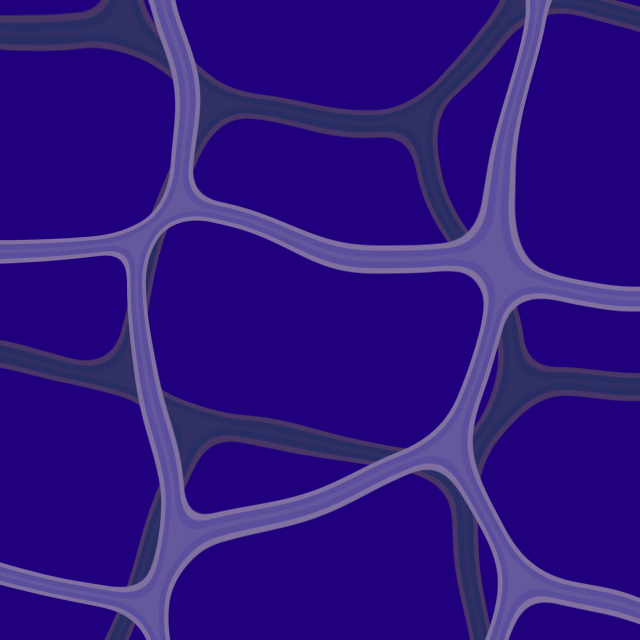
A WebGL 1 fragment shader for this pattern:

```glsl
precision highp float;

uniform vec2 u_resolution;

const vec3 GROUND = vec3(0.127, 0.0, 0.488);
const vec3 FRONT_CORE = vec3(0.355, 0.305, 0.61);
const vec3 FRONT_RIM = vec3(0.50, 0.445, 0.63);
const vec3 BACK_CORE = vec3(0.155, 0.18, 0.39);
const vec3 BACK_RIM = vec3(0.28, 0.21, 0.40);

const float CELLS = 2.0;         // cells across the canvas
const float HALF_WIDTH = 0.042;  // band sizes in cell units
const float CORE_HALF = 0.026;
const float STRIPE_HALF = 0.007;

vec2 hash2(vec2 p, float seed) {
  vec2 q = vec2(dot(p, vec2(127.1, 311.7)), dot(p, vec2(269.5, 183.3)));
  return fract(sin(q + seed) * 43758.5);
}

float gradientDot(vec2 corner, vec2 offset, float seed) {
  float angle = 6.28318 * hash2(corner, seed).x;
  return dot(vec2(cos(angle), sin(angle)), offset);
}

float gradientNoise(vec2 p, float seed) {
  vec2 i = floor(p);
  vec2 f = p - i;
  vec2 u = f * f * f * (f * (f * 6.0 - 15.0) + 10.0);
  vec2 e = vec2(1.0, 0.0);
  float low = mix(gradientDot(i, f, seed),
                  gradientDot(i + e.xy, f - e.xy, seed), u.x);
  float high = mix(gradientDot(i + e.yx, f - e.yx, seed),
                   gradientDot(i + e.xx, f - e.xx, seed), u.x);
  return mix(low, high, u.y);
}

float smoothMin(float a, float b, float k) {
  float h = max(k - abs(a - b), 0.0) / k;
  return min(a, b) - 0.25 * h * h * k;
}

// Centre of a cell; alternate columns are staggered
vec2 cellCentre(vec2 cell, float stagger, float seed) {
  float shift = stagger * (mod(cell.x, 2.0) - 0.5);
  return cell + 0.5 + vec2(0.0, shift) + 0.34 * (hash2(cell, seed) - 0.5);
}

// Distance to the cell borders, rounded where they meet
float borderDistance(vec2 p, float stagger, float seed) {
  vec2 base = floor(p);
  vec2 home = base;
  vec2 centre = vec2(0.0);
  float nearest = 100.0;
  for (int y = -1; y <= 1; y++) {
    for (int x = -1; x <= 1; x++) {
      vec2 cell = base + vec2(float(x), float(y));
      vec2 c = cellCentre(cell, stagger, seed);
      float d = dot(p - c, p - c);
      if (d < nearest) {
        nearest = d;
        centre = c;
        home = cell;
      }
    }
  }
  float border = 1.0;
  for (int y = -1; y <= 1; y++) {
    for (int x = -1; x <= 1; x++) {
      if (x == 0 && y == 0) continue;
      vec2 c = cellCentre(home + vec2(float(x), float(y)), stagger, seed);
      float d = (dot(p - c, p - c) - nearest) / (2.0 * length(c - centre));
      border = smoothMin(border, d, 0.11);
    }
  }
  return border;
}

// Bend the borders into gentle waves
vec2 warp(vec2 p, float seed) {
  vec2 q = p * 1.7;
  return p + 0.15 * vec2(gradientNoise(q, seed), gradientNoise(q, seed + 5.0));
}

float inside(float d, float limit, float blur) {
  return 1.0 - smoothstep(limit - blur, limit + blur, d);
}

// Rimmed band with a faint stripe along its middle
vec3 paintBand(vec3 under, float d, vec3 core, vec3 rim, float blur) {
  vec3 band = mix(rim, core, inside(d, CORE_HALF, blur));
  band = mix(band, rim, 0.3 * inside(d, STRIPE_HALF, blur));
  return mix(under, band, inside(d, HALF_WIDTH, blur));
}

void main() {
  float side = min(u_resolution.x, u_resolution.y);
  vec2 p = CELLS * gl_FragCoord.xy / side;
  float blur = 0.9 * CELLS / side;

  float back = borderDistance(warp(p + vec2(0.5, 0.26), 31.0), -0.26, 17.0);
  float front = borderDistance(warp(p + vec2(0.5, -0.26), 3.0), 0.22, 8.0);

  vec3 color = paintBand(GROUND, back, BACK_CORE, BACK_RIM, blur);
  color = paintBand(color, front, FRONT_CORE, FRONT_RIM, blur);
  gl_FragColor = vec4(color, 1.0);
}
```
